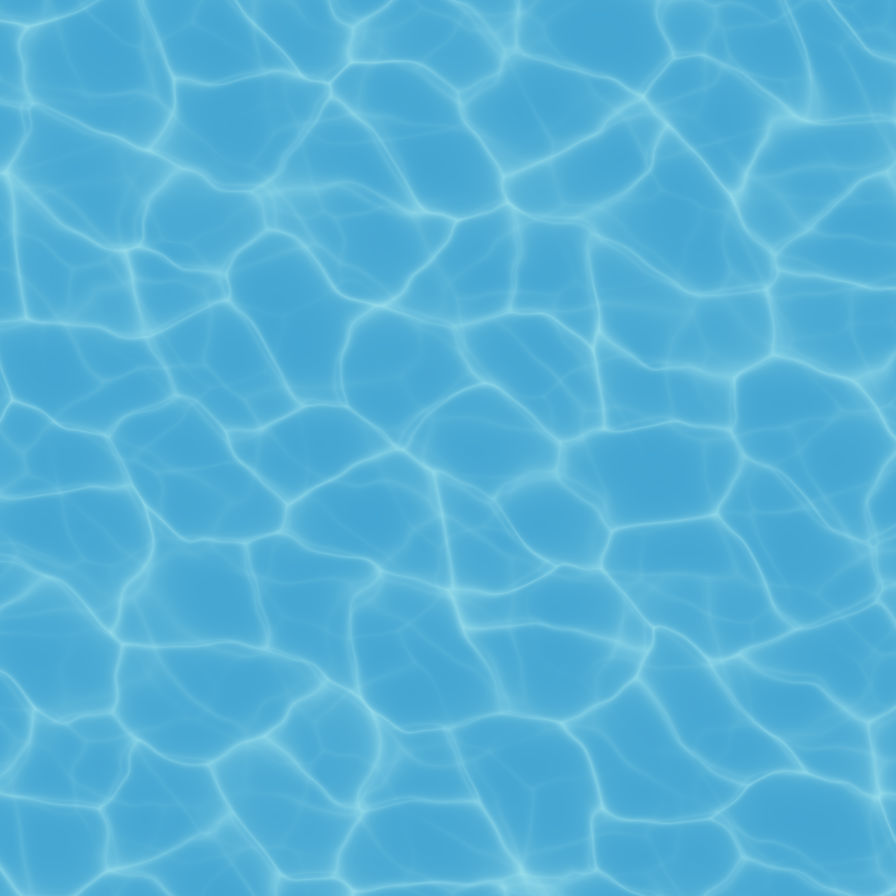
Give the GLSL for this texture, as a Shadertoy shader.

```glsl
vec2 hash2(vec2 cell) {
    vec3 h = fract(cell.xyx * vec3(0.1031, 0.1030, 0.0973));
    h += dot(h, h.yzx + 33.33);
    return fract((h.xx + h.yz) * h.zy);
}

// Bends straight cell walls into flowing curves
vec2 ripple(vec2 p, float phase) {
    float amount = 0.014, freq = 21.0;
    for (int i = 0; i < 4; i++) {
        vec2 slanted = p.yx + 0.6 * p * vec2(1.0, -1.0);
        p += amount * sin(freq * slanted + phase + vec2(0.0, 1.7));
        amount *= 0.42;
        freq *= 1.85;
        phase = phase * 1.3 + 2.1;
    }
    return p;
}

// Cellular walls: x is the wide halo, y is the sharp core
vec2 cellWalls(vec2 p, float sharpness) {
    vec2 cell = floor(p);
    vec2 glow = vec2(0.0);
    vec2 falloff = vec2(5.5, sharpness);
    float nearest = 9.0;
    for (int y = -2; y <= 2; y++) {
        for (int x = -2; x <= 2; x++) {
            vec2 neighbor = cell + vec2(x, y);
            vec2 seed = neighbor + 0.5 + 0.9 * (hash2(neighbor) - 0.5);
            float dist = length(seed - p);
            nearest = min(nearest, dist);
            glow += exp(-falloff * dist);
        }
    }
    glow = max(glow * exp(falloff * nearest) - 1.0, 0.0);
    return glow / (1.0 + 0.25 * glow);
}

// Slow variation between 0 and 1
float drift(vec2 p) {
    return 0.5 + 0.25 * sin(p.x * 13.0 + 2.0 * sin(p.y * 9.0))
               + 0.25 * sin(p.y * 17.0 - p.x * 7.0 + 1.5 * sin(p.x * 11.0 + 1.0));
}

void mainImage(out vec4 fragColor, in vec2 fragCoord) {
    vec2 uv = fragCoord / iResolution.xy;

    // Lean the network so walls favor a falling diagonal
    vec2 leaned = uv + vec2(0.0, 0.22 * uv.x);

    // Two nearly parallel strands make up the main network
    vec2 strandA = cellWalls(ripple(leaned, 0.4) * vec2(7.0, 9.2) + 3.0, 27.0);
    vec2 strandB = cellWalls(ripple(leaned, 0.85) * vec2(7.0, 9.2) + 3.0, 21.0);

    // Fainter networks cross the cells
    vec2 faint = cellWalls(ripple(leaned + 0.37, 2.6) * vec2(6.1, 7.8) + 41.0, 17.0);
    vec2 thread = cellWalls(ripple(leaned + 0.71, 4.1) * vec2(7.6, 9.8) + 73.0, 19.0);

    float focus = drift(uv * 1.5);
    float light = 0.065 * (strandA.x + strandB.x);
    light += mix(0.20, 0.62, focus) * strandA.y;
    light += mix(0.22, 0.06, focus) * strandB.y;
    light += mix(0.04, 0.20, drift(uv.yx * 1.4 + 0.6)) * (0.25 * faint.x + faint.y);
    light += mix(0.00, 0.13, drift(uv * 1.3 + 1.9)) * (0.2 * thread.x + thread.y);

    vec3 deepWater = vec3(0.262, 0.647, 0.82);
    vec3 paleLight = vec3(0.74, 0.965, 0.965);
    float brightness = 1.0 - exp(-max(light, 0.0));
    fragColor = vec4(mix(deepWater, paleLight, brightness), 1.0);
}
```
